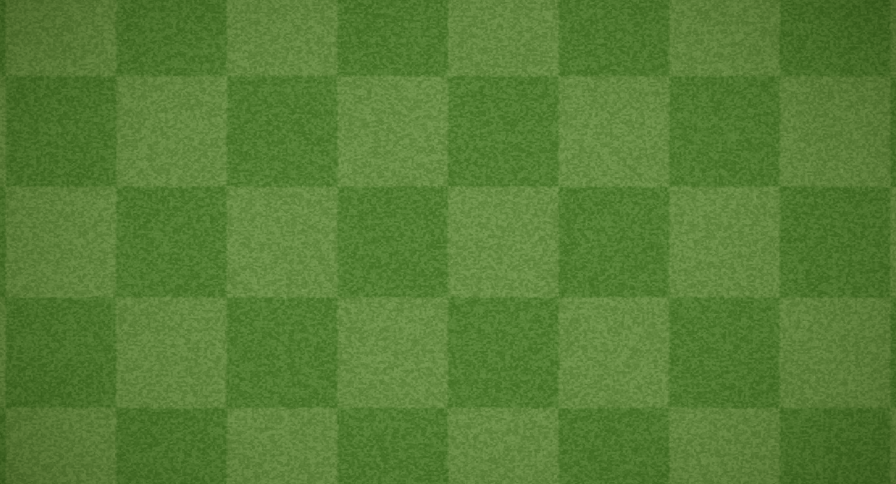
This texture is drawn by a WebGL 2 fragment shader. Its source:

```glsl
#version 300 es
precision highp float;
// Mown lawn in a checkerboard of light and dark green, with fine grain and darker borders.

uniform vec2 u_resolution;
out vec4 fragColor;

float hash(vec2 p) {
    vec3 q = fract(vec3(p.xyx) * 0.1031);
    q += dot(q, q.yzx + 33.33);
    return fract((q.x + q.y) * q.z);
}

float valueNoise(vec2 p) {
    vec2 i = floor(p), f = fract(p);
    f = f * f * (3.0 - 2.0 * f);
    return mix(mix(hash(i), hash(i + vec2(1, 0)), f.x),
               mix(hash(i + vec2(0, 1)), hash(i + vec2(1, 1)), f.x), f.y);
}

// Alternates between +1 and -1 on successive unit cells, with smooth edges.
vec2 alternate(vec2 p, float softness) {
    vec2 edgeDistance = 0.5 - abs(fract(p) - 0.5);
    vec2 side = 1.0 - 2.0 * mod(floor(p), 2.0);
    return side * smoothstep(0.0, softness, edgeDistance);
}

void main() {
    vec2 p = (gl_FragCoord.xy - 0.5 * u_resolution) / u_resolution.y;
    vec2 q = 2.0 * gl_FragCoord.xy / u_resolution - 1.0;
    vec2 turf = p + 10.0;

    // Mown squares with slightly ragged borders
    vec2 ragged = vec2(valueNoise(turf * 150.0), valueNoise(turf * 150.0 + 57.0)) - 0.5;
    vec2 cell = p / 0.2285 + vec2(0.0, 0.5) + 0.014 * ragged;
    vec2 sides = alternate(cell, max(0.012, 4.0 / u_resolution.y));
    float lightness = 0.5 + 0.5 * sides.x * sides.y;
    vec3 darkGrass = vec3(0.322, 0.492, 0.196);
    vec3 lightGrass = vec3(0.408, 0.552, 0.269);
    vec3 color = mix(darkGrass, lightGrass, lightness);

    // Curled blades in slanted tufts, and finer strands
    vec2 slanted = turf + 0.004 * vec2(valueNoise(turf * 90.0), valueNoise(turf * 90.0 + 37.0));
    float blades = smoothstep(0.25, 0.75, valueNoise(slanted * vec2(195.0, 250.0))) - 0.5;
    float strands = valueNoise(turf * vec2(300.0, 340.0) + 91.0) - 0.5;
    float patches = valueNoise(turf * 13.0) - 0.5;
    float grain = 0.063 * blades + 0.065 * strands + 0.012 * patches;
    color += grain * vec3(1.0, 0.9, 0.95);

    // Sparse pale flecks
    float fleck = smoothstep(0.92, 1.0, valueNoise(turf * 140.0 + 23.0));
    color += 0.04 * fleck;

    // Vignette, strongest at the sides and corners
    float shade = 1.0 - 0.23 * pow(dot(q * q, vec2(0.7, 0.4)), 1.5);
    color *= pow(vec3(shade), vec3(1.1, 1.0, 1.6));

    fragColor = vec4(clamp(color, 0.0, 1.0), 1.0);
}
```
